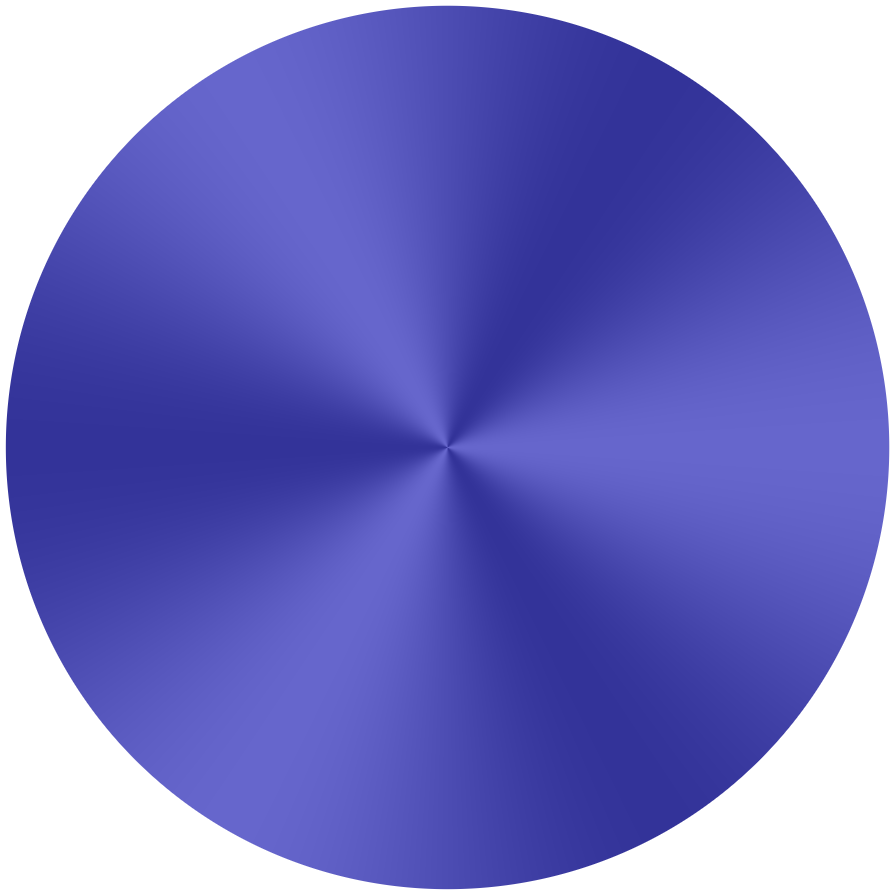
A WebGL 1 fragment shader for this background:

```glsl
precision highp float;
// A violet-blue disc on white, shaded like a smooth three-lobed angular sheen.
// The brightness follows the cosine of three times the polar angle, so light
// and dark wedges alternate every 60 degrees and meet at the centre.

uniform vec2 u_resolution;

const vec3 PAPER = vec3(1.0);
const vec3 LIGHT_VIOLET = vec3(0.4, 0.4, 0.8);
const vec3 DARK_VIOLET = vec3(0.2, 0.2, 0.6);
const vec2 DISC_CENTRE = vec2(0.4995, 0.5006);
const float DISC_RADIUS = 0.493;
const float LOBES = 3.0;

// Signed distance to a circle around the origin, negative inside.
float circleDistance(vec2 p, float radius) {
  return length(p) - radius;
}

// Coverage of a shape, softened over one width across its edge.
float coverage(float dist, float width) {
  return clamp(0.5 - dist / width, 0.0, 1.0);
}

// Angular wave from 0 to 1, brightest along the positive x axis.
float angularSheen(vec2 p, float lobes) {
  float angle = atan(p.y, p.x + (p == vec2(0.0) ? 1e-5 : 0.0));
  return 0.5 + 0.5 * cos(lobes * angle);
}

void main() {
  // Square canvas units, centred when the canvas is not square.
  float side = min(u_resolution.x, u_resolution.y);
  vec2 uv = (gl_FragCoord.xy - 0.5 * u_resolution) / side + 0.5;
  vec2 p = uv - DISC_CENTRE;

  // Conic shading of the disc.
  vec3 disc = mix(DARK_VIOLET, LIGHT_VIOLET, angularSheen(p, LOBES));

  // Disc over the paper with a smooth rim.
  float mask = coverage(circleDistance(p, DISC_RADIUS), 1.0 / side);
  gl_FragColor = vec4(mix(PAPER, disc, mask), 1.0);
}
```
